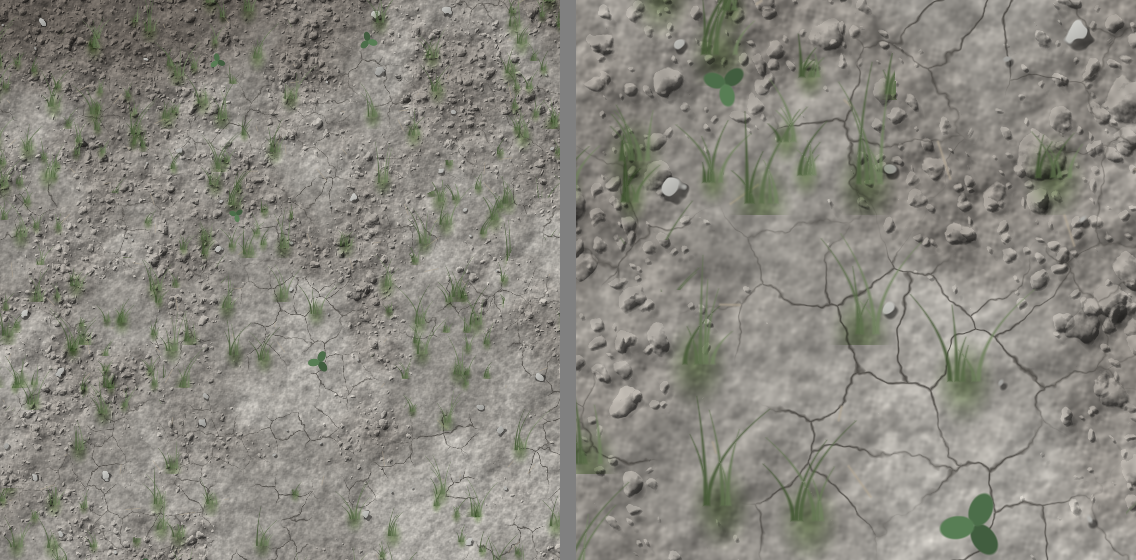
Left: the whole. Right: its middle third, enlarged.
A Shadertoy shader for this texture:

```glsl
#define SOFT 0.001
#define LIGHT_DIR vec2(-0.6, 0.8)
#define RELIEF 0.42
#define CLOD_DENSITY 0.8
#define CRACK_SCALE 20.0
#define GRASS_SCALE 13.0
#define GRASS_DENSITY 0.72
#define STONE_DENSITY 0.2
#define STRAW_DENSITY 0.4
#define LEAF_DENSITY 0.2
#define GRAIN 0.15

const vec3 CRUST = vec3(0.69, 0.678, 0.655), EARTH = vec3(0.575, 0.562, 0.54);
const vec3 CLAY = vec3(0.49, 0.468, 0.444), DAMP = vec3(0.37, 0.345, 0.32);
const vec3 CREVICE = vec3(0.22, 0.208, 0.19), STONE = vec3(0.73, 0.73, 0.715);
const vec3 STRAW = vec3(0.7, 0.65, 0.57), LEAF = vec3(0.3, 0.43, 0.29);
const vec3 GRASS_DARK = vec3(0.25, 0.33, 0.19), GRASS_PALE = vec3(0.46, 0.53, 0.39);

vec3 hash3(vec2 p) {
  vec3 q = fract(p.xyx * vec3(0.1031, 0.103, 0.0973));
  q += dot(q, q.yxz + 33.33);
  return fract((q.xxy + q.yzz) * q.zyx);
}
float noise(vec2 p) {
  vec2 i = floor(p), f = fract(p);
  f *= f * (3.0 - 2.0 * f);
  return mix(mix(hash3(i).x, hash3(i + vec2(1, 0)).x, f.x),
             mix(hash3(i + vec2(0, 1)).x, hash3(i + 1.0).x, f.x), f.y);
}
float fbm(vec2 p) {
  float sum = 0.0, amp = 0.516;
  for (int i = 0; i < 5; i++, amp *= 0.5) {
    sum += amp * noise(p);
    p = mat2(1.6, 1.2, -1.2, 1.6) * p + 7.3;
  }
  return sum;
}
// Coverage from a signed distance in canvas units
float ink(float d) {
  float s = max(SOFT, 0.7 / iResolution.y);
  return 1.0 - smoothstep(-s, s, d);
}
vec2 neighbour(int k) { return vec2(k % 3 - 1, k / 3 - 1); }
vec2 turn(vec2 d, float a) { return mat2(cos(a), -sin(a), sin(a), cos(a)) * d; }

// Height of scattered lumps
float clods(vec2 p, float scale, float density) {
  float h = 0.0;
  for (int k = 0; k < 9; k++) {
    vec2 c = floor(p * scale) + neighbour(k);
    vec3 r = hash3(c + scale);
    float size = mix(0.14, 0.46, r.z * r.z) * smoothstep(0.0, 0.25, density - fract(r.z * 17.0));
    vec2 d = p * scale - c - 0.2 - 0.6 * r.xy;
    h = max(h, size - dot(d, d) / max(size, 0.01));
  }
  return h / scale;
}
float height(vec2 p, float rough) {
  vec2 q = p + 0.014 * vec2(fbm(p * 60.0), fbm(p * 60.0 + 40.0));
  return 0.014 * mix(0.75, 1.5, rough) * fbm(p * 26.0)
    + 0.7 * clods(q, 28.0, CLOD_DENSITY * (rough - 0.25))
    + 0.9 * clods(q, 50.0, CLOD_DENSITY * (rough - 0.05)) + clods(q, 95.0, CLOD_DENSITY * (rough + 0.04));
}
// Distance to the border between drying plates
float plateEdge(vec2 p) {
  p *= CRACK_SCALE;
  vec2 near = vec2(9.0);
  float edge = 9.0;
  for (int k = 0; k < 34; k++) {
    vec2 c = floor(p) + (k < 9 ? neighbour(k) : vec2((k - 9) % 5 - 2, (k - 9) / 5 - 2));
    vec2 d = c + hash3(c).xy - p, gap = d - near;
    if (k < 9) near = dot(d, d) < dot(near, near) ? d : near;
    else if (dot(gap, gap) > 0.0001) edge = min(edge, dot(0.5 * (d + near), normalize(gap)));
  }
  return edge / CRACK_SCALE;
}
// Tufts of curved blades with shaded roots
vec3 addGrass(vec3 col, vec2 p, float scale, float density) {
  float cover = 0.0, tone = 0.0, root = 0.0;
  for (int k = 0; k < 36; k++) {
    vec2 c = floor(p * scale) + neighbour(k / 6);
    vec3 r = hash3(c + 3.0 * scale), b = hash3(c * 7.0 + float(k % 6) * vec2(31, 17));
    if (r.z > density) continue;
    vec2 d = p * scale - c - r.xy;
    root = max(root, 1.0 - smoothstep(0.0, 0.28, length(d * vec2(1.0, 0.7))));
    float tall = mix(0.25, 0.95, b.x * b.x), t = clamp(d.y / tall, 0.0, 1.0), lean = (b.y - 0.5) * 1.3;
    float x = d.x - (b.z - 0.5) * 0.26 - lean * tall * t * t;
    float side = abs(x) * inversesqrt(1.0 + 4.0 * lean * lean * t * t) / scale - 0.0014 * (1.0 - t);
    float a = 0.85 * ink(max(side, max(-d.y, d.y - tall) / scale));
    if (a > cover) { cover = a; tone = b.z; }
  }
  return mix(col * mix(vec3(1), vec3(0.7, 0.79, 0.62), root), mix(GRASS_DARK, GRASS_PALE, tone), cover);
}

void mainImage(out vec4 fragColor, in vec2 fragCoord) {
  vec2 p = fragCoord / iResolution.y;
  // Pale crust, crumbly patches, damp upper left
  float damp = smoothstep(-0.06, 0.24, p.y - 0.74 - 0.22 * p.x + 0.35 * (fbm(p * 5.0 + 9.0) - 0.5));
  float rough = smoothstep(0.31, 0.76, fbm(p * 9.0) + 0.2 * (p.y - 0.4) - 0.1 * (p.x - 0.5) + 0.2 * damp);
  vec3 col = mix(CRUST, EARTH, smoothstep(0.32, 0.68, fbm(p * 11.0 + 20.0)));
  col = mix(mix(col, CLAY, 0.65 * rough), DAMP, 0.85 * damp);
  // Relief, shadows and grain
  float h = height(p, rough), slope = (h - height(p + LIGHT_DIR * 0.002, rough)) / 0.002;
  float shadow = max(0.0, height(p + LIGHT_DIR * 0.007, rough) - h);
  col *= (1.0 + clamp(RELIEF * slope, -0.5, 0.22)) * (1.0 - min(0.45, 42.0 * shadow));
  col *= 1.0 + GRAIN * (noise(p * 270.0) + noise(p * 140.0 + 5.0) - 1.0);
  // Broken cracks
  vec2 warp = 0.034 * vec2(fbm(p * 28.0 + 3.0), fbm(p * 28.0 + 60.0));
  float open = smoothstep(0.38, 0.65, noise(p * 17.0 + 80.0)) * (1.0 - 0.6 * rough);
  col = mix(col, CREVICE, 0.8 * open * ink(plateEdge(p + warp) - 0.0007 * open));
  // Stones and straw
  for (int k = 0; k < 9; k++) {
    vec2 c = floor(p * 15.0) + neighbour(k);
    vec3 r = hash3(c + 211.0), s = hash3(c + 307.0);
    vec2 d = p - (c + r.xy) / 15.0, e = turn(d, 6.28 * s.x);
    float size = mix(0.002, 0.009, s.y * s.y) * (0.6 + 0.8 * noise(d * 200.0 + c));
    if (r.z < STONE_DENSITY) {
      col *= 1.0 - 0.45 * ink(length(d + LIGHT_DIR * 0.003) - size);
      col = mix(col, STONE * (0.85 + 0.2 * s.z + 12.0 * dot(d, LIGHT_DIR)), ink(length(e * vec2(1, 1.5)) - size));
    } else if (r.z > 1.0 - STRAW_DENSITY)
      col = mix(col, STRAW, 0.7 * ink(length(vec2(max(abs(e.x) - 0.014 * s.y, 0.0), e.y)) - 0.0006));
  }
  // Sprouts, tufts and broad leaves
  float lush = smoothstep(0.3, 0.65, noise(p * 5.0 + 33.0));
  col = addGrass(col, p, GRASS_SCALE * 1.9, GRASS_DENSITY * 0.5 * lush);
  col = addGrass(col, p, GRASS_SCALE, GRASS_DENSITY * (0.5 + 0.5 * lush));
  for (int k = 0; k < 27; k++) {
    vec2 c = floor(p * 5.0) + neighbour(k / 3);
    vec3 r = hash3(c + 431.0);
    float size = mix(0.006, 0.012, fract(r.z * 37.0)), lobe = float(k % 3);
    vec2 e = turn(p - (c + r.xy) / 5.0, 6.28 * r.x + 2.1 * lobe) - vec2(size, 0);
    if (r.z < LEAF_DENSITY) col = mix(col, LEAF * (0.85 + 0.15 * lobe), ink(length(e * vec2(1, 1.5)) - size));
  }
  fragColor = vec4(clamp(col, 0.0, 1.0), 1.0);
}
```
